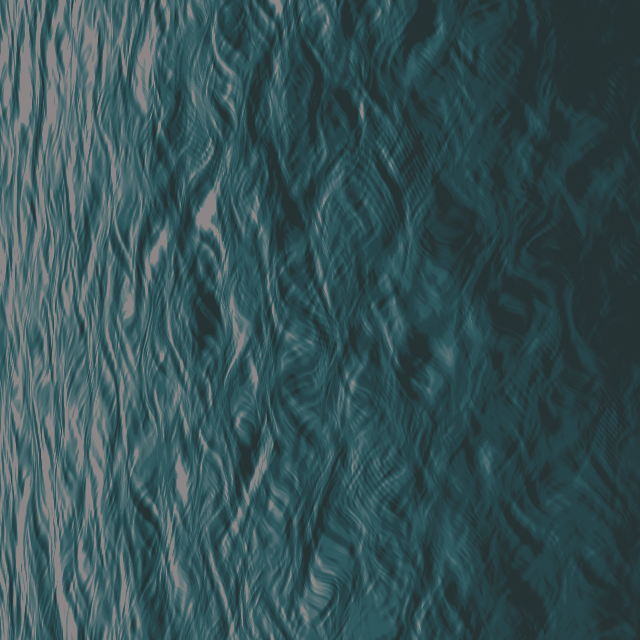
Write a WebGL 2 fragment shader that draws this texture.

```glsl
#version 300 es
precision highp float;
// Wind-ruffled sea: fine bright ripples at the left opening into wide, dark swells at the right.

uniform vec2 u_resolution;
out vec4 fragColor;

const int OCTAVES = 5;
const float BASE_FREQ = 7.0;         // cells of the widest waves
const float STRETCH = 0.45;          // vertical against horizontal frequency
const float TILT = 0.9;              // lean of the crossing wave trains
const float PERSPECTIVE = 0.25;      // smaller packs the left side tighter
const float WARP = 0.05;             // waviness of the strands
const float CREST_SOFTNESS = 0.004;
const float SLOPE_STEP = 0.22;
const float CREST_GLOW = 1.3;
const float SWELL = 0.26;
const float GLINT = 0.34;
const float RIPPLE_FREQ = 115.0;
const float RIPPLE = 0.09;
const float TONE_LEFT = 0.79;
const float TONE_FALL = 0.66;

const float WEIGHTS[5] = float[5](0.55, 0.8, 0.85, 0.6, 0.35);
const float STOPS[6] = float[6](0.13, 0.39, 0.63, 0.80, 0.91, 1.0);
const vec3 PALETTE[6] = vec3[6](
    vec3(0.15, 0.20, 0.205), vec3(0.15, 0.27, 0.29), vec3(0.18, 0.35, 0.37),
    vec3(0.29, 0.42, 0.44), vec3(0.40, 0.48, 0.49), vec3(0.55, 0.53, 0.525));

// Integer hash to a gradient in [-1, 1]
vec2 hashGradient(ivec2 cell) {
    uvec2 v = uvec2(cell) * 1664525u + 1013904223u;
    v.x += v.y * 1664525u;
    v.y += v.x * 1664525u;
    v ^= v >> 16u;
    v.x += v.y * 1664525u;
    v.y += v.x * 1664525u;
    v ^= v >> 16u;
    return vec2(v & 65535u) / 32767.5 - 1.0;
}

float noise(vec2 p) {
    ivec2 i = ivec2(floor(p));
    vec2 f = fract(p);
    vec2 s = f * f * f * (f * (f * 6.0 - 15.0) + 10.0);
    vec2 e = vec2(1.0, 0.0);
    float a = dot(hashGradient(i), f);
    float b = dot(hashGradient(i + ivec2(1, 0)), f - e.xy);
    float c = dot(hashGradient(i + ivec2(0, 1)), f - e.yx);
    float d = dot(hashGradient(i + ivec2(1, 1)), f - e.xx);
    return mix(mix(a, b, s.x), mix(c, d, s.x), s.y);
}

// Wave height with a rounded crest along the zero line of the noise
float crest(vec2 p) {
    float n = noise(p);
    return 0.35 * n - sqrt(n * n + CREST_SOFTNESS);
}

// Light from the slopes and crests of crossing wave trains
float waveLight(vec2 sea, float density) {
    float light = 0.0;
    float freq = BASE_FREQ;
    for (int i = 0; i < OCTAVES; i++) {
        float lean = (i % 2 == 0) ? TILT : -TILT;
        vec2 c = freq * vec2(sea.x, STRETCH * sea.y);
        c.x += lean * c.y;
        c += 17.3 * float(i);
        float h = crest(c);
        float slope = (h - crest(c - vec2(SLOPE_STEP, 0.0))) / SLOPE_STEP;
        float fade = 1.0 - smoothstep(130.0, 340.0, freq * density);
        light += WEIGHTS[i] * fade * (slope + CREST_GLOW * (h + 0.2));
        freq *= 2.0;
    }
    return light;
}

// Thin lit lines on scattered steep crests
float glints(vec2 sea) {
    vec2 c = vec2(17.0 * sea.x, 6.0 * sea.y);
    c.x += 1.5 * noise(c * 0.4 + 51.0);
    float line = 1.0 - smoothstep(0.01, 0.09, abs(noise(c + 83.0)));
    return line * smoothstep(0.02, 0.38, noise(c * 0.8 + 29.0));
}

// Patches of fine parallel ripples
float ripples(vec2 p) {
    float bend = 9.0 * noise(p * vec2(6.0, 4.0) + 7.0);
    float wave = sin(6.2832 * (RIPPLE_FREQ * dot(p, vec2(0.8, 0.6)) + bend));
    float patches = smoothstep(0.08, 0.42, noise(p * vec2(9.0, 6.0) + 41.0));
    return wave * patches * smoothstep(0.15, 0.45, p.x);
}

vec3 seaColour(float tone) {
    vec3 colour = PALETTE[0];
    for (int i = 1; i < 6; i++)
        colour = mix(colour, PALETTE[i], smoothstep(STOPS[i - 1], STOPS[i], tone));
    return colour;
}

void main() {
    vec2 p = gl_FragCoord.xy / u_resolution;

    // Perspective: features widen toward the right
    float density = 1.0 / (p.x + PERSPECTIVE);
    vec2 sea = vec2(log(p.x + PERSPECTIVE), p.y);
    sea.x += WARP * noise(vec2(12.0 * sea.x, 7.0 * sea.y) + 3.0);

    // Broad swells leaning down to the right
    vec2 s = vec2(4.5 * p.x + 2.2 * p.y, 2.6 * p.y - 1.2 * p.x);
    float swell = noise(s + 12.0) + 0.5 * noise(s * 2.1 + 33.0);

    float contrast = mix(0.29, 0.12, smoothstep(0.35, 1.0, p.x));
    float tone = TONE_LEFT - TONE_FALL * p.x - 0.1 * p.x * (p.y - 0.5);
    tone += SWELL * swell + contrast * waveLight(sea, density);
    tone += GLINT * glints(sea) * (1.0 - 0.6 * p.x);
    tone += RIPPLE * ripples(p);

    fragColor = vec4(seaColour(tone), 1.0);
}
```
